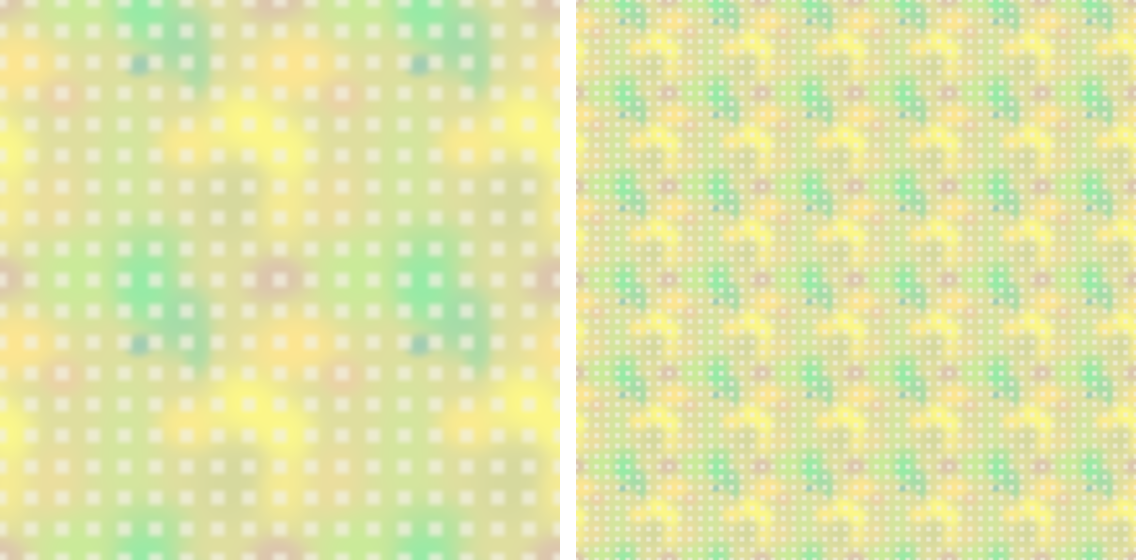
Left, the tile; right, the same tile 3 across and 3 down.
Give the GLSL for this pattern, as a WebGL 2 fragment shader.

```glsl
#version 300 es
precision highp float;
// Soft pastel colour clouds, repeated 2 by 2, under an 18 by 18 grid of pale blurred dots.

uniform vec2 u_resolution;
out vec4 outColor;

const float TAU = 6.2831853;

// Blend in a soft elliptical cloud; distance wraps around the unit tile.
vec3 cloud(vec3 base, vec2 p, vec2 center, vec2 radius, vec3 tint) {
    vec2 d = (fract(p - center + 0.5) - 0.5) / radius;
    float r2 = dot(d, d);
    return mix(base, tint, exp(-r2 * (0.5 + 0.5 * r2)));
}

// Layered sines with whole frequencies, so the warp wraps with the tile.
vec2 warp(vec2 p) {
    vec2 w = vec2(0.0);
    for (float i = 1.0; i < 4.0; i++) {
        vec2 phase = TAU * vec2(i * p.y + p.x, (i + 1.0) * p.x - p.y);
        w += sin(phase + vec2(1.7, 0.6) * i) / (i + 1.0);
    }
    return p + 0.014 * w;
}

vec3 cloudField(vec2 p) {
    vec3 c = vec3(0.875, 0.870, 0.625);
    // Pale green columns
    c = cloud(c, p, vec2(0.46, 0.62), vec2(0.12, 0.32), vec3(0.83, 0.90, 0.62));
    c = cloud(c, p, vec2(0.28, 0.98), vec2(0.16, 0.17), vec3(0.79, 0.92, 0.60));
    c = cloud(c, p, vec2(0.82, 0.72), vec2(0.14, 0.14), vec3(0.84, 0.85, 0.62));
    // Peach and rose
    c = cloud(c, p, vec2(0.20, 0.71), vec2(0.10, 0.13), vec3(0.92, 0.87, 0.62));
    c = cloud(c, p, vec2(0.05, 0.24), vec2(0.17, 0.12), vec3(0.99, 0.90, 0.57));
    c = cloud(c, p, vec2(0.22, 0.35), vec2(0.08, 0.07), vec3(0.92, 0.82, 0.65));
    c = cloud(c, p, vec2(0.99, 0.00), vec2(0.11, 0.08), vec3(0.86, 0.77, 0.68));
    // Yellow
    c = cloud(c, p, vec2(0.02, 0.73), vec2(0.10, 0.15), vec3(0.96, 0.92, 0.58));
    c = cloud(c, p, vec2(0.68, 0.51), vec2(0.11, 0.09), vec3(0.98, 0.92, 0.56));
    c = cloud(c, p, vec2(0.01, 0.53), vec2(0.11, 0.11), vec3(0.98, 0.97, 0.55));
    c = cloud(c, p, vec2(0.89, 0.45), vec2(0.14, 0.13), vec3(0.99, 0.97, 0.53));
    // Mint, with a small blue spot
    c = cloud(c, p, vec2(0.53, 0.91), vec2(0.15, 0.12), vec3(0.71, 0.89, 0.62));
    c = cloud(c, p, vec2(0.64, 0.14), vec2(0.12, 0.13), vec3(0.65, 0.86, 0.66));
    c = cloud(c, p, vec2(0.71, 0.25), vec2(0.05, 0.09), vec3(0.68, 0.86, 0.65));
    c = cloud(c, p, vec2(0.51, 0.03), vec2(0.11, 0.13), vec3(0.59, 0.92, 0.65));
    c = cloud(c, p, vec2(0.50, 0.23), vec2(0.05, 0.04), vec3(0.63, 0.80, 0.70));
    return c;
}

void main() {
    vec2 uv = gl_FragCoord.xy / u_resolution;
    vec2 tile = fract(2.0 * vec2(uv.x, 1.0 - uv.y));
    vec3 color = cloudField(warp(tile));

    // Blurred rounded squares, centred on the grid crossings
    vec2 cell = fract(18.0 * uv + 0.5) - 0.5;
    vec2 q = cell * cell;
    float dist = sqrt(sqrt(dot(q, q)));
    float dot18 = 1.0 - smoothstep(0.08, 0.36, dist);
    color = mix(color, vec3(0.95, 0.94, 0.88), 0.72 * dot18);

    outColor = vec4(color, 1.0);
}
```
